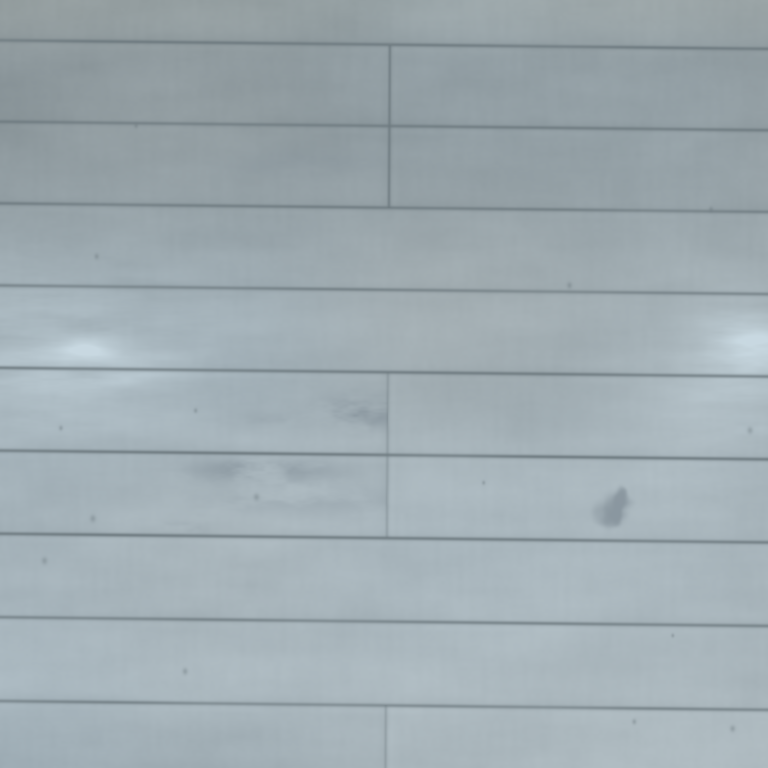
Give the GLSL for this texture, as a Shadertoy shader.

```glsl
const float ROW_HEIGHT = 0.1071;
const float FIRST_SEAM = 0.0530;
const float TILT = 0.0113;
const vec3 UPPER_PAINT = vec3(0.562, 0.606, 0.624);
const vec3 LOWER_PAINT = vec3(0.664, 0.716, 0.743);
const vec3 SEAM_COLOR = vec3(0.430, 0.478, 0.500);
const vec3 STAIN_COLOR = vec3(0.520, 0.570, 0.605);
const vec3 GLARE_COLOR = vec3(0.800, 0.865, 0.900);

float hash(vec2 p) {
    vec3 q = fract(p.xyx * 0.1031);
    q += dot(q, q.yzx + 33.33);
    return fract((q.x + q.y) * q.z);
}

float noise(vec2 p) {
    vec2 cell = floor(p), f = fract(p);
    f = f * f * (3.0 - 2.0 * f);
    float low = mix(hash(cell), hash(cell + vec2(1, 0)), f.x);
    float high = mix(hash(cell + vec2(0, 1)), hash(cell + vec2(1, 1)), f.x);
    return mix(low, high, f.y);
}

float fbm(vec2 p) {
    float sum = 0.0, amplitude = 0.533;
    for (int i = 0; i < 4; i++) {
        sum += amplitude * noise(p);
        p = p * 2.03 + 17.7;
        amplitude *= 0.5;
    }
    return sum;
}

// Soft elliptical falloff, 1 at the centre
float blob(vec2 p, vec2 center, vec2 radius) {
    vec2 q = (p - center) / radius;
    return exp(-dot(q, q));
}

// Soft-edged groove, never thinner than a pixel
float groove(float dist, float width, float pixel) {
    float q = dist / max(width, pixel);
    return exp(-q * q);
}

// Sparse dirt specks, one candidate per grid cell
float specks(vec2 p, float count, float pixel) {
    vec2 cell = floor(p * count);
    vec2 center = 0.2 + 0.6 * vec2(hash(cell + 3.1), hash(cell + 8.7));
    float radius = mix(0.002, 0.004, hash(cell + 5.3));
    float dist = length((fract(p * count) - center) * vec2(1.0, 0.8)) / count;
    return groove(dist, radius, pixel) * step(0.84, hash(cell + 21.0));
}

void mainImage(out vec4 fragColor, in vec2 fragCoord) {
    vec2 uv = fragCoord / iResolution.xy;
    float pixel = 1.0 / iResolution.y;

    // Board layout: two jointed rows, then two unbroken rows
    float fall = 1.0 - uv.y;
    float bulge = 0.0027 - 0.02 * (fall - 0.38) * (fall - 0.38);
    float depth = (fall - TILT * uv.x - FIRST_SEAM + bulge) / ROW_HEIGHT;
    float row = floor(depth);
    float jointed = 1.0 - step(2.0, mod(row, 4.0));
    float jointDist = uv.x - mix(0.502, 0.508, uv.y);
    float side = jointed * step(0.0, jointDist);
    float seamRow = floor(depth + 0.5);
    float seamDist = (depth - seamRow) * ROW_HEIGHT;

    // Painted surface, shaded from top to bottom
    vec3 color = mix(LOWER_PAINT, UPPER_PAINT, smoothstep(0.36, 0.88, uv.y));
    color += vec3(0.030, 0.026, 0.016) * smoothstep(0.91, 1.0, uv.y);
    color += 0.034 * (uv.x - 0.5) * smoothstep(0.4, 0.9, uv.y);
    color += 0.014 * (hash(vec2(row + 20.0, side)) - 0.5);
    color -= 0.045 * blob(uv, vec2(0.10, 0.0), vec2(0.40, 0.08));

    // Mottling, brushed streaks and fine grain
    float mottle = fbm(uv * vec2(5.0, 9.0) + row * 0.15);
    float streaks = fbm(uv * vec2(9.0, 45.0) + 11.0);
    color += 0.075 * (mottle - 0.5) + 0.024 * (streaks - 0.5);
    color += 0.008 * (noise(uv * vec2(130.0, 25.0)) - 0.5);
    color += 0.005 * (noise(uv * 170.0) - 0.5);
    color += vec3(0.014, 0.002, -0.010) * (noise(uv * 3.5 + 6.0) - 0.5);

    // Glare on the worn paint at both sides
    float glare = 0.40 * blob(uv, vec2(0.06, 0.54), vec2(0.21, 0.10));
    glare += 0.50 * blob(uv, vec2(0.115, 0.540), vec2(0.04, 0.014));
    glare += 0.38 * blob(uv, vec2(0.13, 0.508), vec2(0.09, 0.012));
    glare += 0.60 * blob(uv, vec2(0.98, 0.55), vec2(0.060, 0.038));
    glare += 0.28 * blob(uv, vec2(0.96, 0.51), vec2(0.10, 0.10));
    color = mix(color, GLARE_COLOR, clamp(glare * (0.2 + 1.5 * streaks), 0.0, 0.9));

    // Smeared stains that stop at the joint, and one compact blot
    float smear = blob(uv, vec2(0.47, 0.466), vec2(0.050, 0.020));
    smear += 0.5 * blob(uv, vec2(0.41, 0.453), vec2(0.09, 0.010));
    smear += blob(uv, vec2(0.34, 0.388), vec2(0.09, 0.015));
    smear += 0.4 * blob(uv, vec2(0.40, 0.348), vec2(0.15, 0.020));
    smear += 0.7 * blob(uv, vec2(0.235, 0.312), vec2(0.03, 0.008));
    smear += 0.4 * blob(uv, vec2(0.40, 0.785), vec2(0.10, 0.020));
    smear *= 0.85 * smoothstep(0.20, 0.70, fbm(uv * vec2(18.0, 45.0) + 2.0));
    smear *= 1.0 - side;
    vec2 ragged = uv + 0.014 * (vec2(noise(uv * 75.0), noise(uv * 75.0 + 9.0)) - 0.5);
    float blot = blob(ragged, vec2(0.798, 0.331), vec2(0.021, 0.020));
    blot += 0.7 * blob(ragged, vec2(0.802, 0.355), vec2(0.010, 0.014));
    blot = 0.85 * smoothstep(0.10, 0.95, blot);
    color = mix(color, STAIN_COLOR, clamp(max(smear, blot), 0.0, 0.9));
    color = mix(color, SEAM_COLOR, 0.38 * specks(uv, 10.0, pixel));

    // Seams and joints, unevenly worn, with faint shadows and a lit edge
    float wear = 0.48 + 0.22 * noise(vec2(uv.x * 7.0, seamRow * 3.0));
    wear += 0.20 * hash(vec2(seamRow + 4.0, 2.0));
    float jointStrength = jointed * mix(0.30, 0.72, smoothstep(0.55, 0.70, uv.y));
    color += 0.010 * groove(seamDist - 0.007, 0.004, pixel);
    color += 0.012 * jointed * groove(jointDist - 0.007, 0.004, pixel);
    color -= 0.014 * groove(seamDist, 0.009, pixel);
    color -= 0.012 * jointed * groove(jointDist, 0.009, pixel);
    color = mix(color, SEAM_COLOR, jointStrength * groove(jointDist, 0.0022, pixel));
    color = mix(color, SEAM_COLOR, wear * groove(seamDist, 0.0025, pixel));
    fragColor = vec4(clamp(color, 0.0, 1.0), 1.0);
}
```
